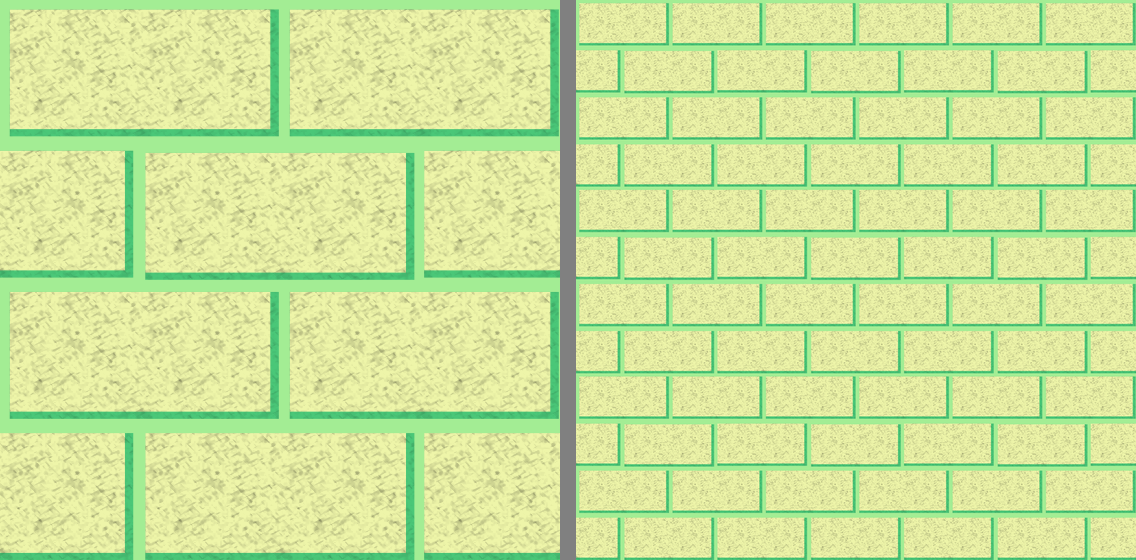
Left: one tile. Right: repeated 3 by 3.
A three.js fragment shader for this pattern:

```glsl
// Running-bond wall of speckled cream bricks with green drop edges on pale green mortar.
varying vec2 vUv;

// Layout, in fractions of the canvas, measured from the upper left
const vec2 ORIGIN = vec2(0.0173, 0.0169);
const vec2 PITCH = vec2(0.5, 0.25217);
const vec2 BRICK = vec2(0.4805, 0.2266);
const vec2 FACE = vec2(0.4655, 0.2138);
const float ROW_SHIFT = 0.2422;
const float GRAIN_REPEATS = 4.0;

const vec3 MORTAR = vec3(0.64, 0.93, 0.58);
const vec3 EDGE = vec3(0.29, 0.78, 0.47);
const vec3 CREAM = vec3(0.935, 0.962, 0.662);

float hash(vec2 p) {
  vec3 q = fract(p.xyx * 0.1031);
  q += dot(q, q.yzx + 33.33);
  return fract((q.x + q.y) * q.z);
}

// Value noise that wraps after a whole number of cells
float wrapNoise(vec2 p, vec2 period, float seed) {
  vec2 cell = floor(p);
  vec2 f = p - cell;
  f = f * f * (3.0 - 2.0 * f);
  vec2 a = mod(cell, period) + seed;
  vec2 b = mod(cell + 1.0, period) + seed;
  return mix(mix(hash(a), hash(vec2(b.x, a.y)), f.x),
             mix(hash(vec2(a.x, b.y)), hash(b), f.x), f.y);
}

// Short fibres along a whole-number direction, so that they wrap too
float fibres(vec2 p, vec2 along, vec2 cells, float seed) {
  vec2 across = vec2(-along.y, along.x);
  vec2 q = vec2(dot(p, along), dot(p, across)) * cells;
  return smoothstep(0.58, 0.95, wrapNoise(q, cells, seed));
}

// Darkening of the paper-like surface
float grain(vec2 p) {
  float mottle = smoothstep(0.4, 0.85, wrapNoise(p * 64.0, vec2(64.0), 11.0));
  float patches = wrapNoise(p * 22.0, vec2(22.0), 137.0);
  float strokes = fibres(p, vec2(2.0, 1.0), vec2(11.0, 28.0), 271.0)
                + fibres(p, vec2(1.0, -1.0), vec2(17.0, 42.0), 419.0);
  return (0.05 * mottle + 0.15 * strokes) * mix(0.5, 1.3, patches);
}

// Coverage of a box from the origin to size
float box(vec2 p, vec2 size, vec2 soft) {
  vec2 inside = smoothstep(-soft, soft, p) * smoothstep(-soft, soft, size - p);
  return inside.x * inside.y;
}

// Position inside the nearest brick, with small laying errors in one course
vec2 brickPoint(vec2 p) {
  vec2 halfGap = 0.5 * (PITCH - BRICK);
  p -= ORIGIN;
  float row = floor((p.y + halfGap.y) / PITCH.y);
  float odd = mod(row, 2.0);
  p.x -= odd * ROW_SHIFT;
  float column = floor((p.x + halfGap.x) / PITCH.x);
  float second = mod(column, 2.0);
  float dropped = (row == 1.0 && second == 0.0) ? 1.0 : 0.0;
  vec2 nudge = vec2(-0.002 * odd * second, 0.0039 * dropped);
  return p - vec2(column, row) * PITCH - nudge;
}

void main() {
  vec2 soft = max(0.6 * fwidth(vUv), vec2(0.0001));
  vec2 local = brickPoint(vec2(vUv.x, 1.0 - vUv.y));
  float shade = grain(vUv * GRAIN_REPEATS);

  // Mortar, then drop edge, then face
  vec3 color = mix(MORTAR, EDGE * (1.0 - 0.6 * shade), box(local, BRICK, soft));
  color = mix(color, CREAM * (1.0 - shade), box(local, FACE, soft));
  gl_FragColor = vec4(color, 1.0);
}
```
